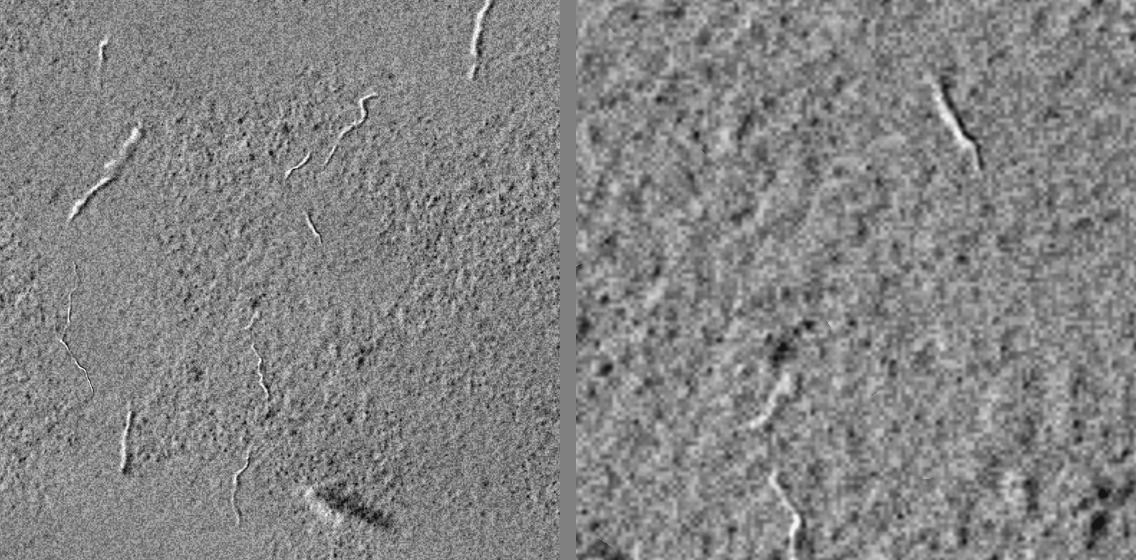
Left: the whole. Right: its middle third, enlarged.
Give the GLSL for this texture, as a Shadertoy shader.

```glsl
const float BASE_TONE = 0.535;
const float GRAIN_FREQ = 390.0;
const float GRAIN_GAIN = 0.30;
const float LUMP_GAIN = 0.27;
const float KNOB_GAIN = 0.34;
const float RIDGE_GAIN = 0.36;
const vec2 LIGHT_DIR = vec2(-0.92, 0.39);

// Ridge segments: lower end xy, upper end zw
const int RIDGE_COUNT = 12;
const vec4 RIDGES[RIDGE_COUNT] = vec4[RIDGE_COUNT](
    vec4(0.130, 0.61, 0.250, 0.76), vec4(0.578, 0.71, 0.665, 0.83),
    vec4(0.500, 0.67, 0.545, 0.73), vec4(0.445, 0.41, 0.495, 0.49),
    vec4(0.112, 0.40, 0.135, 0.53), vec4(0.165, 0.30, 0.112, 0.40),
    vec4(0.222, 0.16, 0.232, 0.28), vec4(0.420, 0.06, 0.437, 0.19),
    vec4(0.475, 0.29, 0.450, 0.41), vec4(0.566, 0.57, 0.548, 0.62),
    vec4(0.178, 0.86, 0.200, 0.93), vec4(0.850, 0.88, 0.872, 1.00));
const float RIDGE_WIDTHS[RIDGE_COUNT] = float[RIDGE_COUNT](
    0.012, 0.007, 0.006, 0.006, 0.004, 0.004,
    0.010, 0.007, 0.005, 0.006, 0.007, 0.013);

vec3 hash3(vec2 cell) {
    vec3 q = fract(cell.xyx * vec3(0.1031, 0.1030, 0.0973));
    q += dot(q, q.yxz + 33.33);
    return fract((q.xxy + q.yzz) * q.zyx);
}

float noise(vec2 p) {
    vec2 i = floor(p), f = fract(p);
    f = f * f * (3.0 - 2.0 * f);
    float low = mix(hash3(i).x, hash3(i + vec2(1, 0)).x, f.x);
    float high = mix(hash3(i + vec2(0, 1)).x, hash3(i + vec2(1, 1)).x, f.x);
    return mix(low, high, f.y);
}

float fbm(vec2 p) {
    float sum = 0.0, gain = 0.53;
    for (int i = 0; i < 4; i++) {
        sum += gain * noise(p);
        p = mat2(1.6, 1.2, -1.2, 1.6) * p + 17.3;
        gain *= 0.5;
    }
    return sum;
}

// Slope of a noise height field towards the light
float lumps(vec2 p, float freq) {
    vec2 q = p * freq;
    return noise(q - LIGHT_DIR * 0.35) - noise(q + LIGHT_DIR * 0.35);
}

// Scattered small knobs, lit on one side and shadowed on the other
float knobs(vec2 p, float freq, float density) {
    vec2 q = p * freq, cell = floor(q);
    float shade = 0.0;
    for (int y = -1; y <= 1; y++)
    for (int x = -1; x <= 1; x++) {
        vec2 c = cell + vec2(x, y);
        vec3 h = hash3(c + freq);
        float radius = mix(0.18, 0.38, h.z * h.z);
        vec2 d = (q - c - h.xy) / radius;
        float present = step(hash3(c - 3.0 * freq).y, density);
        shade += present * exp(-dot(d, d)) * (1.1 * dot(d, LIGHT_DIR) - 0.65);
    }
    return shade;
}

// Distance along (x) and signed distance across (y) a segment, gap beyond it (z)
vec3 segmentFrame(vec2 p, vec2 a, vec2 b) {
    float len = length(b - a);
    vec2 t = (b - a) / len;
    float along = dot(p - a, t);
    return vec3(along, dot(p - a, vec2(-t.y, t.x)), along - clamp(along, 0.0, len));
}

float streak(vec2 p, vec2 a, vec2 b, float width) {
    vec3 s = segmentFrame(p, a, b);
    return exp(-dot(s.yz, s.yz) / (width * width));
}

float ridges(vec2 p) {
    vec2 wobble = vec2(noise(p * 28.0), noise(p * 28.0 + 40.0)) - 0.5;
    vec2 crumble = vec2(noise(p * 95.0 + 7.0), noise(p * 95.0 + 60.0)) - 0.5;
    vec2 q = p + 0.022 * wobble + 0.007 * crumble;
    float broken = smoothstep(0.25, 0.6, noise(p * 55.0 + 9.0));
    float shade = 0.0;
    for (int i = 0; i < RIDGE_COUNT; i++) {
        vec3 s = segmentFrame(q, RIDGES[i].xy, RIDGES[i].zw) / RIDGE_WIDTHS[i];
        shade += sin(2.6 * s.y + 0.3) * exp(-dot(s.yz, s.yz));
    }
    return shade * mix(0.35, 1.3, broken);
}

// Hill with a bright face and a long dark flank
float hill(vec2 p) {
    vec2 q = p + 0.018 * (vec2(fbm(p * 45.0), fbm(p * 45.0 + 30.0)) - 0.5);
    float face = streak(q, vec2(0.553, 0.115), vec2(0.60, 0.072), 0.017);
    float flank = streak(q, vec2(0.580, 0.113), vec2(0.695, 0.065), 0.014);
    return 0.24 * face - 0.30 * flank;
}

// Rough ground interrupted by smooth plains
float roughness(vec2 p) {
    float rough = smoothstep(0.25, 0.68, fbm(p * vec2(5.0, 8.0) + 3.0));
    float plains = streak(p, vec2(0.17, 0.54), vec2(0.19, 0.36), 0.075)
                 + streak(p, vec2(0.0, 0.04), vec2(0.42, 0.01), 0.09)
                 + streak(p, vec2(0.2, 0.99), vec2(0.72, 0.92), 0.045);
    return mix(0.35, 1.0, rough) * (1.0 - 0.75 * min(plains, 1.0));
}

void mainImage(out vec4 fragColor, in vec2 fragCoord) {
    vec2 p = fragCoord / iResolution.y;
    float rough = roughness(p);

    // Broad tone
    float tone = BASE_TONE + 0.07 * (fbm(p * vec2(3.0, 7.0)) - 0.5);
    tone -= 0.05 * smoothstep(0.4, 1.1, p.x) * smoothstep(0.9, 0.1, p.y);

    // Relief
    tone += LUMP_GAIN * rough * (lumps(p, 150.0) + 0.8 * lumps(p, 75.0));
    tone += KNOB_GAIN * (0.4 + 0.6 * rough) * knobs(p, 85.0, 0.10 + 0.32 * rough);
    tone += KNOB_GAIN * rough * knobs(p, 42.0, 0.10 * rough);
    tone += RIDGE_GAIN * ridges(p) + hill(p);

    // Fine grain
    tone += GRAIN_GAIN * (noise(p * GRAIN_FREQ + 5.0) - 0.5);
    fragColor = vec4(vec3(clamp(tone, 0.08, 0.95)), 1.0);
}
```
